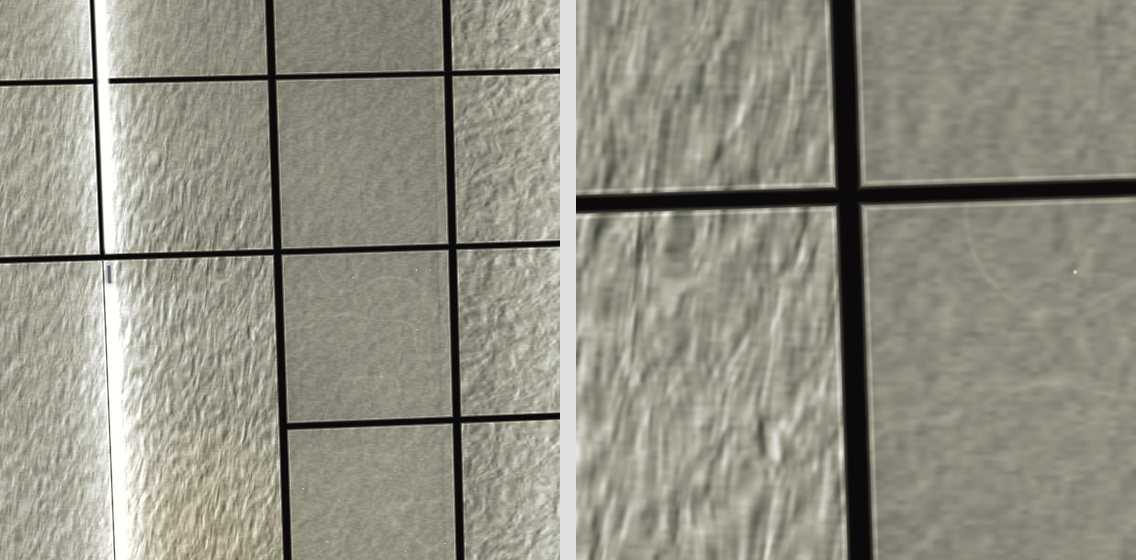
Left, the full canvas; right, a detail of the centre.
Write a Shadertoy shader that draws this texture.

```glsl
#define BAR_HALF 0.0076
#define RAIL_HALF 0.0050
#define SPACING 0.316
#define TUBE_OFFSET 0.0135
#define RELIEF 0.42
#define GLASS vec3(1.0, 0.99, 0.885)
#define WHITE vec3(1.0, 1.0, 0.985)
#define BAR_DARK vec3(0.045, 0.037, 0.04)
#define BAR_LIT vec3(0.27, 0.25, 0.22)

float hash(vec2 p) {
    vec3 q = fract(vec3(p.xyx) * 0.1031);
    q += dot(q, q.yzx + 33.33);
    return fract((q.x + q.y) * q.z);
}

float noise(vec2 p) {
    vec2 i = floor(p), f = fract(p);
    f = f * f * (3.0 - 2.0 * f);
    vec2 e = vec2(0.0, 1.0);
    return mix(mix(hash(i), hash(i + e.yx), f.x),
               mix(hash(i + e.xy), hash(i + e.yy), f.x), f.y);
}

// Leaning bars and rails; depth runs downward from the top edge
float barX(float i, float depth) {
    return 0.165 + SPACING * i + (0.040 - 0.0075 * i) * depth;
}

float railDepth(float j, float x) {
    return 0.149 + SPACING * j - (0.022 + 0.008 * j) * x;
}

// Slope of a bumpy surface, lit from the side
float emboss(vec2 q) {
    q += 1.2 * vec2(noise(q * 0.4), noise(q * 0.4 + 37.0));
    float coarse = noise(q) - noise(q + vec2(0.65, 0.3));
    float fine = noise(q * 2.1 + 9.0) - noise(q * 2.1 + vec2(9.7, 9.2));
    return coarse * 0.7 + fine * 0.45;
}

void mainImage(out vec4 fragColor, in vec2 fragCoord) {
    vec2 p = fragCoord / iResolution.xy;
    p.y = 1.0 - p.y;
    float px = 1.0 / iResolution.y;

    // Nearest frame edge and pane index
    float edge = 1.0, column = 0.0, row = 0.0;
    for (int i = 0; i < 3; i++) {
        float s = p.x - barX(float(i), p.y);
        float halfWidth = i > 0 ? BAR_HALF : mix(0.0048, 0.0009, step(0.46, p.y));
        column += step(0.0, s);
        edge = min(edge, abs(s) - halfWidth);
    }
    for (int j = 0; j < 3; j++) {
        if (j == 2 && column < 2.0) continue;
        float s = p.y - railDepth(float(j), p.x);
        row += step(0.0, s);
        edge = min(edge, abs(s) - RAIL_HALF - 0.0006 * float(j));
    }
    int c = int(column);

    // Pane brightness, uneven from pane to pane
    float light = vec4(0.61, 0.54, 0.525, 0.56)[c];
    light += vec4(0.02, 0.09, 0.05, 0.02)[c] * smoothstep(0.1, 0.9, p.y);
    light += 0.14 * smoothstep(0.83, 1.02, p.x);
    light += 0.025 * (hash(vec2(column, row) + 4.0) - 0.5);
    light += 0.05 * (noise(p * 7.0) - 0.5);

    // Pressed glass: vertical strokes left, broader bumps right
    float rough = vec4(0.75, 1.0, 0.22, 0.75)[c];
    if (c < 2) rough *= mix(0.4, 1.0, smoothstep(-0.1, 0.3, p.y - 0.8 * p.x + 0.1));
    vec2 grain = c < 2 ? vec2(125.0, 52.0) : vec2(78.0, 72.0);
    vec2 q = vec2(p.x + 0.12 * p.y, p.y) * grain;
    light += RELIEF * rough * emboss(q);
    light += 0.07 * (noise(p * vec2(150.0, 340.0)) - 0.5);

    // Smooth column: side strip, faint stains and specks
    if (c == 2) {
        float strip = barX(2.0, p.y) - p.x - 0.026;
        light += 0.035 * smoothstep(px, -px, strip);
        light -= 0.04 * exp(-abs(strip) / 0.003);
        float stain = noise(p * 13.0 + 5.0);
        light += 0.04 * smoothstep(0.04, 0.0, abs(stain - 0.55)) * step(2.0, row);
        vec2 cell = floor(p * 45.0);
        vec2 spot = fract(p * 45.0) - 0.25 - 0.5 * vec2(hash(cell), hash(cell + 8.0));
        light += 0.25 * step(0.95, hash(cell + 20.0)) * smoothstep(0.08, 0.03, length(spot))
               * step(2.0, row);
    }

    // Light tube glow, interrupted at the joint
    float across = p.x - barX(0.0, p.y) - TUBE_OFFSET;
    float joint = abs(p.y - 0.48);
    float lit = smoothstep(0.022, 0.04, joint);
    light += (0.30 + 0.18 * lit) * exp(-abs(across) / 0.042);

    // Pale bevel and soft shade beside the frame
    light -= 0.035 * exp(-max(edge, 0.0) / 0.014);
    light += 0.13 * smoothstep(0.0018, 0.0, abs(edge - 0.0022));
    light = clamp(light, 0.0, 1.0);
    vec3 color = light * mix(GLASS, WHITE, smoothstep(0.6, 0.92, light));
    color *= mix(vec3(1.0), vec3(1.03, 0.99, 0.93),
                 smoothstep(0.6, 1.0, p.y) * smoothstep(0.25, 0.0, abs(p.x - 0.36)));

    // Frame with worn brownish rims
    vec3 frame = mix(BAR_DARK, BAR_LIT, smoothstep(-0.0028, 0.0002, edge));
    frame += 0.06 * (noise(p * 60.0) - 0.5) * smoothstep(-0.004, 0.0, edge);
    color = mix(color, frame, smoothstep(px, -px, edge));

    // Tube core and its end cap
    float core = smoothstep(0.014, 0.006, abs(across)) * lit;
    color = mix(color, WHITE, core);
    vec2 cap = abs(vec2(across + 0.003, p.y - 0.490)) - vec2(0.005, 0.016);
    float capEdge = max(cap.x, cap.y);
    vec3 capColor = mix(vec3(0.38, 0.38, 0.42), vec3(0.8), smoothstep(-0.004, 0.0, cap.x));
    color = mix(color, capColor, smoothstep(px, -px, capEdge));

    fragColor = vec4(clamp(color, 0.0, 1.0), 1.0);
}
```
